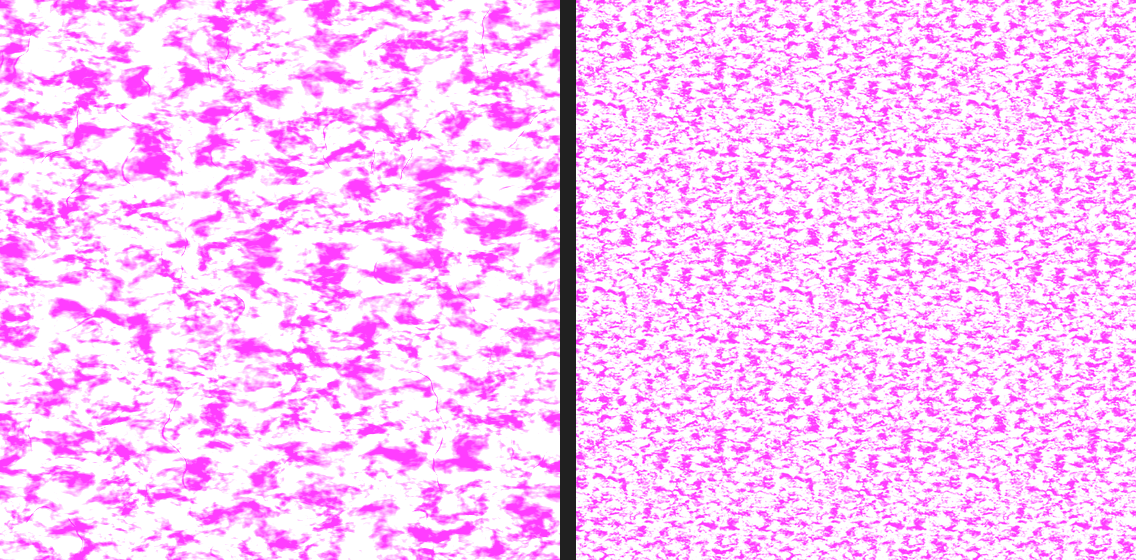
Left: one tile. Right: repeated 3 by 3.
Reproduce this texture procedurally as a WebGL 2 fragment shader.

```glsl
#version 300 es
precision highp float;
// Ragged magenta blotches, stretched sideways, on a white ground.
// Bent coarse gradient noise sets the blotches and nearly unbent fine noise
// frays them; thin creases are added and a linear ramp turns it into ink.

#define PAPER vec3(1.0, 1.0, 1.0)
#define INK vec3(1.0, 0.24, 1.0)
#define BLOTCH_CELLS vec2(16.0, 31.0)
#define DETAIL_CELLS vec2(56.0, 92.0)
#define WARP_CELLS vec2(9.0, 14.0)
#define WARP_AMOUNT vec2(0.0105, 0.0065)
#define CREASE_CELLS vec2(11.0, 8.0)
#define CREASE_WIDTH 0.13
#define CREASE_INK 1.1
#define DETAIL_RANGE vec2(0.32, 0.62)
#define INK_START -0.21
#define INK_FULL 1.5

uniform vec2 u_resolution;
out vec4 fragColor;

const float TAU = 6.2831853;
const float NOISE_DEVIATION = 0.2157;

float hash(vec2 cell, int seed) {
  uvec2 q = uvec2(cell);
  uint h = q.x * 1597334673u ^ q.y * 3812015801u ^ uint(seed) * 2798796415u;
  h = (h ^ (h >> 16)) * 2146121005u;
  h = (h ^ (h >> 15)) * 2221713035u;
  h ^= h >> 16;
  return float(h >> 8) / 16777216.0;
}

// Slope contribution of one lattice corner, with its index wrapped.
float corner(vec2 cell, vec2 offset, vec2 period, int seed) {
  float angle = TAU * hash(mod(cell, period), seed);
  return dot(vec2(cos(angle), sin(angle)), offset);
}

// Gradient noise that repeats once per unit square, scaled to unit deviation.
float noise(vec2 uv, vec2 cells, int seed) {
  vec2 shift = vec2(hash(vec2(3.0, 5.0), seed), hash(vec2(7.0, 2.0), seed));
  vec2 p = uv * cells + shift;
  vec2 i = floor(p);
  vec2 f = p - i;
  vec2 w = f * f * f * (f * (f * 6.0 - 15.0) + 10.0);
  vec2 e = vec2(1.0, 0.0);
  float low = mix(corner(i, f, cells, seed),
                  corner(i + e.xy, f - e.xy, cells, seed), w.x);
  float high = mix(corner(i + e.yx, f - e.yx, cells, seed),
                   corner(i + e.xx, f - e.xx, cells, seed), w.x);
  return mix(low, high, w.y) / NOISE_DEVIATION;
}

// Octave sum at unit deviation; octaves too fine for the canvas fade out.
float fractal(vec2 uv, vec2 cells, int octaves, float gain, int seed) {
  float sum = 0.0, power = 0.0, amplitude = 1.0;
  for (int k = 0; k < octaves; k++) {
    vec2 cellPixels = u_resolution / cells;
    float visible = clamp(min(cellPixels.x, cellPixels.y) - 1.0, 0.0, 1.0);
    float weight = amplitude * visible;
    sum += weight * noise(uv, cells, seed + k);
    power += weight * weight;
    amplitude *= gain;
    cells *= 2.0;
  }
  return sum / sqrt(max(power, 1e-4));
}

// Thin broken lines along the zero crossings of a noise.
float creases(vec2 uv) {
  float ridge = abs(noise(uv, CREASE_CELLS, 41));
  float line = 1.0 - smoothstep(0.0, CREASE_WIDTH, ridge);
  return line * smoothstep(0.3, 1.3, noise(uv, CREASE_CELLS, 47));
}

void main() {
  vec2 uv = gl_FragCoord.xy / u_resolution;

  // Bend the plane so that blotches gain hooks and sharp flanks.
  vec2 bend = WARP_AMOUNT * vec2(fractal(uv, WARP_CELLS, 3, 0.5, 11),
                                 fractal(uv, WARP_CELLS, 3, 0.5, 23));

  // Smooth patches alternate with crumbly ones.
  float crumble = smoothstep(-1.5, 1.5, noise(uv, WARP_CELLS, 31));
  float detailShare = mix(DETAIL_RANGE.x, DETAIL_RANGE.y, crumble);

  // The two layers keep unit deviation together.
  float blotches = fractal(uv + bend, BLOTCH_CELLS, 2, 0.6, 61);
  float detail = fractal(uv + 0.3 * bend, DETAIL_CELLS, 4, 0.68, 71);
  float density = blotches * sqrt(1.0 - detailShare * detailShare)
                + detail * detailShare;
  density += CREASE_INK * creases(uv + 0.6 * bend);

  float ink = clamp((density - INK_START) / (INK_FULL - INK_START), 0.0, 1.0);
  fragColor = vec4(mix(PAPER, INK, ink), 1.0);
}
```
